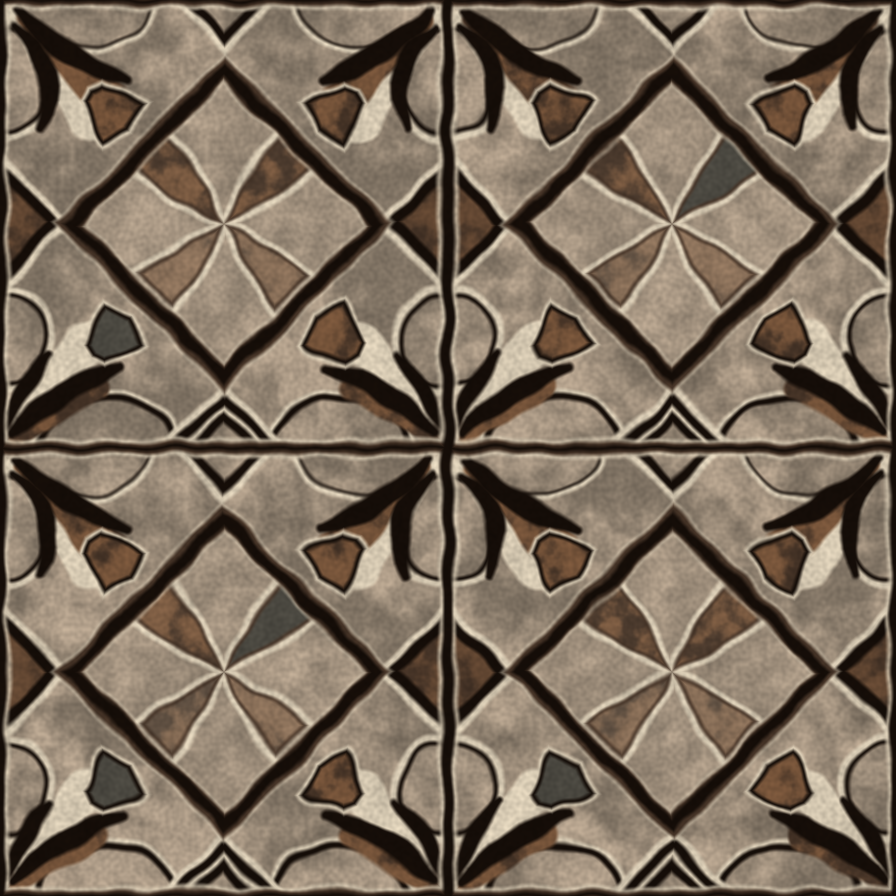
Give the GLSL for this pattern, as a Shadertoy shader.

```glsl
// Two by two carved stone tiles: a grooved diamond with a leaf star, corner spears
// with gems, rounded stones and edge wedges. Each part is a distance function on
// mirrored tile coordinates; wrapping gradient noise adds stain, wobble and grain.

const vec3 LIGHT = vec3(.68, .61, .53);
const vec3 SHADE = vec3(.50, .45, .39);
const vec3 CREAM = vec3(.83, .78, .69);
const vec3 SOOT = vec3(.08, .05, .03);
const vec3 UMBER = vec3(.27, .20, .15);
const vec3 CLAY = vec3(.45, .32, .22);
const vec3 SLATE = vec3(.29, .28, .25);
const float SOFT = .012;

vec2 gradientAt(vec2 cell, float period) {
  cell = mod(cell, period);
  float a = 6.2832 * fract(sin(dot(cell, vec2(127.1, 311.7))) * 43758.5);
  return vec2(cos(a), sin(a));
}

// Gradient noise that wraps over the unit square
float noise(vec2 uv, float period) {
  vec2 g = uv * period, i = floor(g), f = g - i, e = vec2(1, 0);
  vec2 k = f * f * (3. - 2. * f);
  float low = mix(dot(gradientAt(i, period), f), dot(gradientAt(i + e, period), f - e), k.x);
  float high = mix(dot(gradientAt(i + e.yx, period), f - e.yx),
                   dot(gradientAt(i + 1., period), f - 1.), k.x);
  return mix(low, high, k.y);
}

float fbm(vec2 uv, float period) {
  float sum = 0.;
  for (float amp = 1.; amp > .1; amp *= .5) {
    sum += amp * noise(uv, period);
    period *= 2.;
  }
  return sum;
}

vec3 paint(vec3 base, vec3 tint, float d) {
  return mix(base, tint, 1. - smoothstep(-SOFT, SOFT, d));
}

float taper(vec2 p, vec2 a, vec2 b, float ra, float rb) {
  vec2 pa = p - a, ba = b - a;
  float h = clamp(dot(pa, ba) / dot(ba, ba), 0., 1.);
  return length(pa - ba * h) - mix(ra, rb, h);
}

// Curved stroke, thickest in the middle
float stroke(vec2 p, vec2 a, vec2 b, vec2 c, float r) {
  float d = 9., lastR = r * .4;
  vec2 last = a;
  for (int i = 1; i <= 8; i++) {
    float t = float(i) / 8., nextR = r * (.4 + 2.4 * t * (1. - t));
    vec2 next = mix(mix(a, b, t), mix(b, c, t), t);
    d = min(d, taper(p, last, next, lastR, nextR));
    last = next;
    lastR = nextR;
  }
  return d;
}

float ellipse(vec2 p, vec2 r) {
  float k = length(p / r);
  return k * (k - 1.) / max(length(p / (r * r)), .001);
}

// Cream lip outside, dark groove inside, then the fill
vec3 inlay(vec3 base, float d, vec3 fill, float lip, float groove) {
  base = paint(base, CREAM, d - lip);
  return paint(paint(base, SOOT, d), fill, d + groove);
}

// c is measured inward from the tile corner
vec3 corner(vec3 stone, vec2 c, bool upper, vec3 clay, vec3 gem) {
  vec3 col = stone;
  float along = (c.x + c.y) * .707, across = abs(c.x - c.y) * .707;
  if (upper) {
    col = inlay(col, ellipse(c - vec2(.38, 0), vec2(.30, .22)), stone, .022, .012);
    col = inlay(col, ellipse(c - vec2(.04, .36), vec2(.18, .24)), stone, .03, .02);
    col = paint(col, CREAM, taper(c, vec2(.06, .07), vec2(.40, .52), .03, .11));
    col = paint(col, clay, taper(c, vec2(.10, .09), vec2(.49, .46), .03, .10));
    col = paint(col, SOOT, stroke(c, vec2(.08, .05), vec2(.27, .26), vec2(.57, .36), .05));
    col = paint(col, SOOT, stroke(c, vec2(.06, .12), vec2(.29, .30), vec2(.18, .57), .042));
  } else {
    col = inlay(col, ellipse(c - vec2(.04, .48), vec2(.18, .21)), stone, .03, .02);
    col = inlay(col, ellipse(c - vec2(.48, 0), vec2(.32, .24)), stone, .02, .03);
    col = paint(col, CREAM, taper(c, vec2(.09, .13), vec2(.39, .47), .03, .10));
    col = paint(col, clay, taper(c, vec2(.08, .05), vec2(.44, .27), .035, .05));
    col = paint(col, SOOT, stroke(c, vec2(.06, .07), vec2(.25, .26), vec2(.54, .36), .05));
    col = paint(col, SOOT, stroke(c, vec2(.03, .09), vec2(.10, .29), vec2(.23, .42), .038));
  }
  float kite = max(across - mix(.055, .135, smoothstep(.56, .78, along)),
                   abs(along - .70) - .125 + .3 * across);
  return inlay(col, kite, gem, .016, .02);
}

// Pale petals split by leaves along the diagonals
vec3 leafStar(vec3 col, vec2 a, float reach, vec3 leaf) {
  float along = (a.x + a.y) * .707, across = abs(a.x - a.y) * .707;
  float edge = across - along * (.40 - .33 * along), d = max(edge, along - reach);
  col = mix(col, SHADE, .35 * smoothstep(.11, 0., edge));
  col = paint(col, CREAM, abs(edge - .012) - .013);
  return paint(paint(col, UMBER, d + .004), leaf, d + .018);
}

void mainImage(out vec4 fragColor, in vec2 fragCoord) {
  vec2 uv = fragCoord / iResolution.xy;
  vec2 grid = uv * 2. + .013 * vec2(noise(uv, 24.), noise(uv.yx, 28.));
  vec2 cell = mod(floor(grid), 2.), p = fract(grid) * 2. - 1., a = abs(p), joint = 1. - a;
  bool upper = p.y > 0.;
  float stain = fbm(uv, 8.), fleck = fbm(uv, 32.);
  // Materials; gems and leaves differ from tile to tile
  vec3 stone = mix(SHADE, LIGHT, smoothstep(-.5, .6, stain + .3 * fleck));
  vec3 clay = mix(UMBER, CLAY, smoothstep(-.6, .2, stain + fleck));
  vec3 gem = !upper && p.x < 0. && cell.x + cell.y < 1.5 ? SLATE : clay;
  vec3 leaf = upper && p.x > 0. && cell.x == cell.y ? SLATE : mix(clay, stone, upper ? .12 : .45);
  // Corners and edge wedges
  vec3 col = corner(stone, joint, upper, clay, gem);
  col = inlay(col, (joint.x + a.y - .28) * .707, mix(clay, UMBER, .4), .03, .05);
  float wedge = (a.x + joint.y - (upper ? .20 : .25)) * .707;
  col = inlay(col, wedge, upper ? stone : CREAM, .03, .04);
  if (!upper) col = inlay(col, wedge + .06, stone, 0., .04);
  // Diamond, its bevel and its groove
  float diamond = (a.x + a.y - .69) * .707;
  col = paint(col, leafStar(mix(stone, LIGHT, .5), a, upper ? .52 : .43, leaf), diamond);
  col = paint(col, mix(col, CREAM, .6), abs(diamond) - .052);
  col = paint(col, UMBER, abs(diamond) - .04);
  col = paint(col, SOOT, abs(diamond + .006) - .024 - .01 * fleck);
  // Joints between tiles
  col = paint(col, mix(col, CREAM, .75), min(joint.x, joint.y) - .042);
  col = paint(col, UMBER, joint.y - .025);
  col = paint(col, SOOT, min(joint.x - .024, joint.y - .01));
  // Worn surface and fine grain
  col *= 1. + .1 * fleck + .14 * noise(uv, 180.);
  fragColor = vec4(clamp(col, 0., 1.), 1);
}
```
